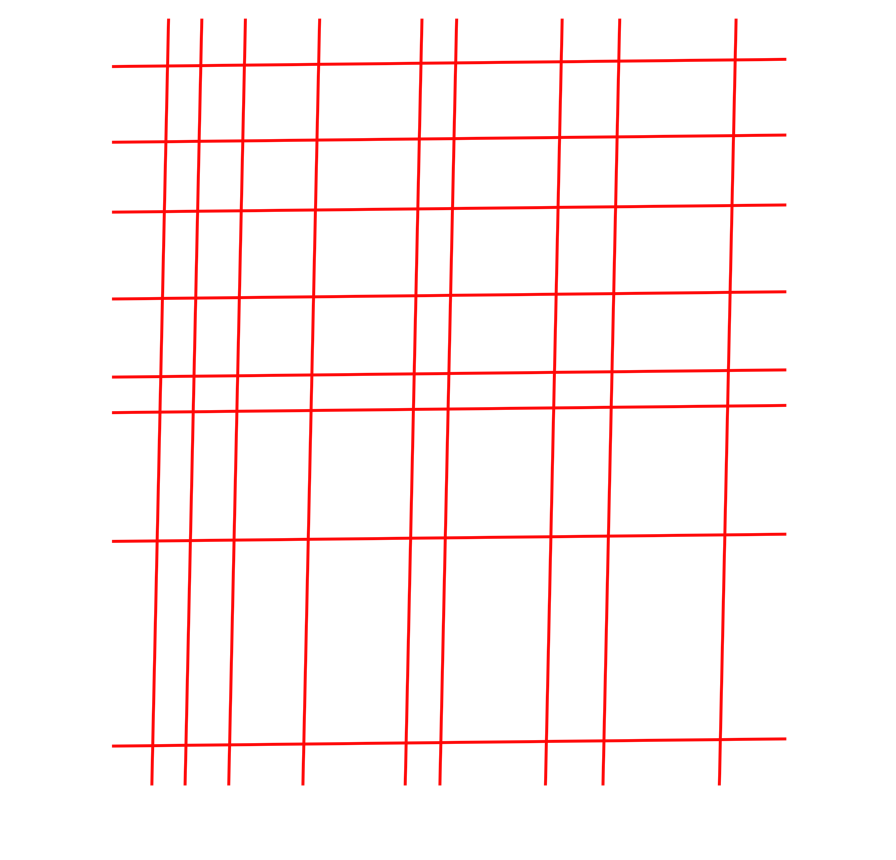
This pattern is drawn by a WebGL 2 fragment shader. Its source:

```glsl
#version 300 es
precision highp float;
// Two families of thin red strokes on white form an uneven, slightly sheared grid.
// Each stroke is a sloped band with square ends; coverage is smoothed over about
// one pixel and composited stroke by stroke. Lengths are fractions of canvas width.

#define ASPECT (492.0 / 512.0)
#define STROKE_WIDTH 0.0033
#define EDGE_SOFTNESS 1.2
#define STEEP_SLOPE 0.0218
#define FLAT_SLOPE 0.0107
#define GRID_MIN vec2(0.1250, 0.0833)
#define GRID_MAX vec2(0.8776, 0.9401)
#define STROKE_COLOR vec3(1.0, 0.025, 0.025)
#define PAPER_COLOR vec3(1.0)

uniform vec2 u_resolution;
out vec4 fragColor;

// Stroke centres, measured on the grid's middle axes
const float STEEP[9] = float[9](0.1788, 0.2159, 0.2646, 0.3474, 0.4616,
                                0.5003, 0.6181, 0.6823, 0.8122);
const float FLAT[8] = float[8](0.8906, 0.8060, 0.7279, 0.6309,
                               0.5436, 0.5039, 0.3600, 0.1313);

// Soft inside mask: 1 within the shape, 0 outside
float coverage(float signedDist, float blur) {
    return clamp(0.5 - signedDist / blur, 0.0, 1.0);
}

// Band running along 'along', offset from its centre by slope, cut at both ends
float stroke(float along, float across, float centre, float slope,
             float start, float end, float blur) {
    float middle = 0.5 * (start + end);
    float offset = across - centre - slope * (along - middle);
    float side = abs(offset) * inversesqrt(1.0 + slope * slope) - 0.5 * STROKE_WIDTH;
    float cap = abs(along - middle) - 0.5 * (end - start);
    return coverage(side, blur) * coverage(cap, blur);
}

void main() {
    vec2 p = gl_FragCoord.xy / u_resolution * vec2(1.0, ASPECT);
    float blur = EDGE_SOFTNESS / u_resolution.x;
    vec3 color = PAPER_COLOR;

    // Near-horizontal strokes
    for (int i = 0; i < 8; i++) {
        float ink = stroke(p.x, p.y, FLAT[i], FLAT_SLOPE, GRID_MIN.x, GRID_MAX.x, blur);
        color = mix(color, STROKE_COLOR, ink);
    }
    // Near-vertical strokes
    for (int i = 0; i < 9; i++) {
        float ink = stroke(p.y, p.x, STEEP[i], STEEP_SLOPE, GRID_MIN.y, GRID_MAX.y, blur);
        color = mix(color, STROKE_COLOR, ink);
    }
    fragColor = vec4(color, 1.0);
}
```
